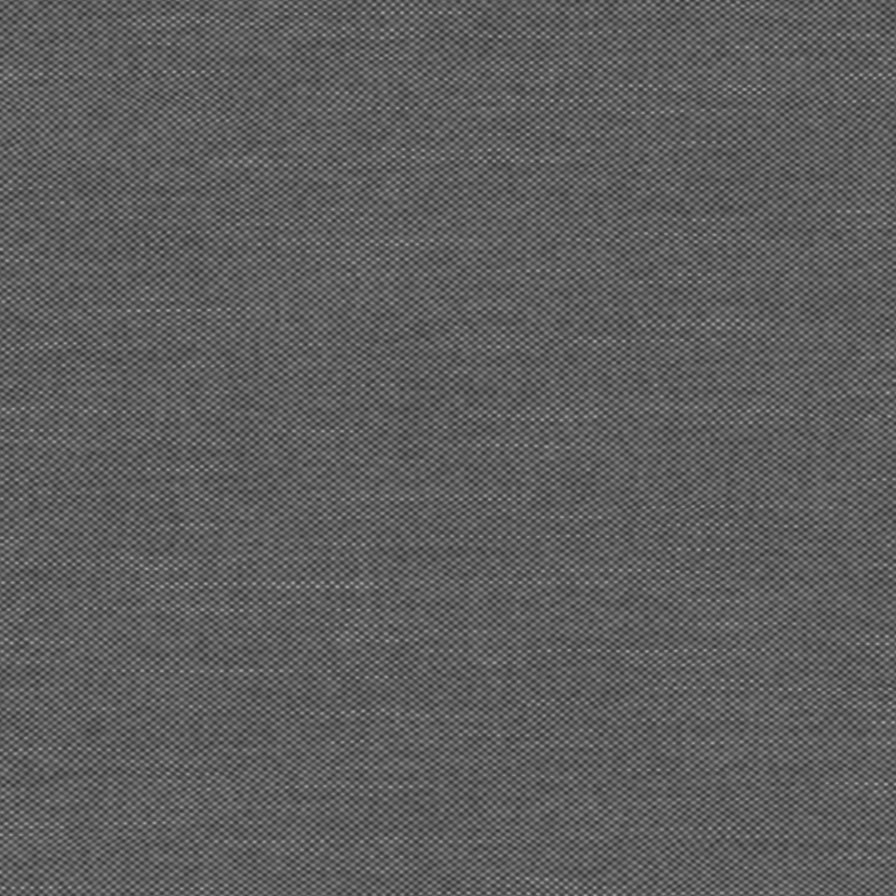
Give the GLSL for this texture, as a WebGL 2 fragment shader.

```glsl
#version 300 es
precision highp float;
// Grey plain-weave cloth: a fine staggered grid of flat weft floats over warp.
// Each float is a sine bump; noise stretched along the rows makes pale slubs,
// and softer noise varies single floats, warp threads and broad patches.

#define THREADS_ACROSS 184.0  // two threads per horizontal repeat
#define THREADS_DOWN 236.0    // two threads per vertical repeat
#define BASE_GREY 0.366
#define WEAVE_CONTRAST 0.124
#define SLUB_LIGHT 0.14
#define ROW_VARIATION 0.03
#define COLUMN_VARIATION 0.012
#define FLOAT_VARIATION 0.075
#define PATCH_VARIATION 0.014
#define WANDER 1.0            // thread drift, in threads

const float PI = 3.14159;

uniform vec2 u_resolution;
out vec4 fragColor;

float hash(vec2 p) {
    vec3 q = fract(p.xyx * 0.1031);
    q += dot(q, q.yzx + 33.33);
    return fract((q.x + q.y) * q.z);
}

float noise(vec2 p) {
    vec2 cell = floor(p);
    vec2 f = fract(p);
    f = f * f * (3.0 - 2.0 * f);
    float low = mix(hash(cell), hash(cell + vec2(1.0, 0.0)), f.x);
    float high = mix(hash(cell + vec2(0.0, 1.0)), hash(cell + vec2(1.0)), f.x);
    return mix(low, high, f.y);
}

// Alternating over-and-under bumps: +1 on a weft float, -1 in a gap.
float plainWeave(vec2 thread) {
    vec2 wave = sin(PI * thread);
    return wave.x * wave.y;
}

// Long, thin stretches of thicker yarn lying along single rows.
float slubs(vec2 uv, float row) {
    float longRuns = noise(vec2(uv.x * 5.0 + 17.0, row));
    float shortRuns = noise(vec2(uv.x * 18.0 + 61.0, row + 300.0));
    return smoothstep(0.55, 1.0, 0.7 * longRuns + 0.3 * shortRuns);
}

void main() {
    vec2 uv = gl_FragCoord.xy / u_resolution;
    vec2 count = vec2(THREADS_ACROSS, THREADS_DOWN);

    // Slightly wandering thread coordinates
    vec2 drift = vec2(noise(uv * vec2(12.0, 40.0)), noise(uv * vec2(14.0, 24.0) + 40.0));
    vec2 thread = uv * count + WANDER * (drift - 0.5);

    // Fade the weave where threads become too small to resolve
    vec2 footprint = count / u_resolution;
    float visible = 1.0 - smoothstep(0.7, 1.1, max(footprint.x, footprint.y));
    float weave = plainWeave(thread) * visible;
    float raised = max(weave, 0.0);

    // Yarn irregularities; noise lattice points sit on the thread centres
    vec2 centred = thread - 0.5;
    float rowTone = noise(vec2(uv.x * 11.0, centred.y + 90.0)) - 0.5;
    float columnTone = noise(vec2(centred.x, uv.y * 9.0 + 140.0)) - 0.5;
    float floatTone = noise(centred + 210.0) - 0.5;
    float patchTone = noise(uv * vec2(6.0, 13.0) + 70.0) - 0.5;

    // Combine tones
    float grey = BASE_GREY + WEAVE_CONTRAST * weave;
    grey += SLUB_LIGHT * slubs(uv, centred.y) * (0.1 + raised);
    grey += ROW_VARIATION * rowTone + COLUMN_VARIATION * columnTone;
    grey += FLOAT_VARIATION * floatTone + PATCH_VARIATION * patchTone;

    fragColor = vec4(vec3(clamp(grey, 0.0, 1.0)), 1.0);
}
```
